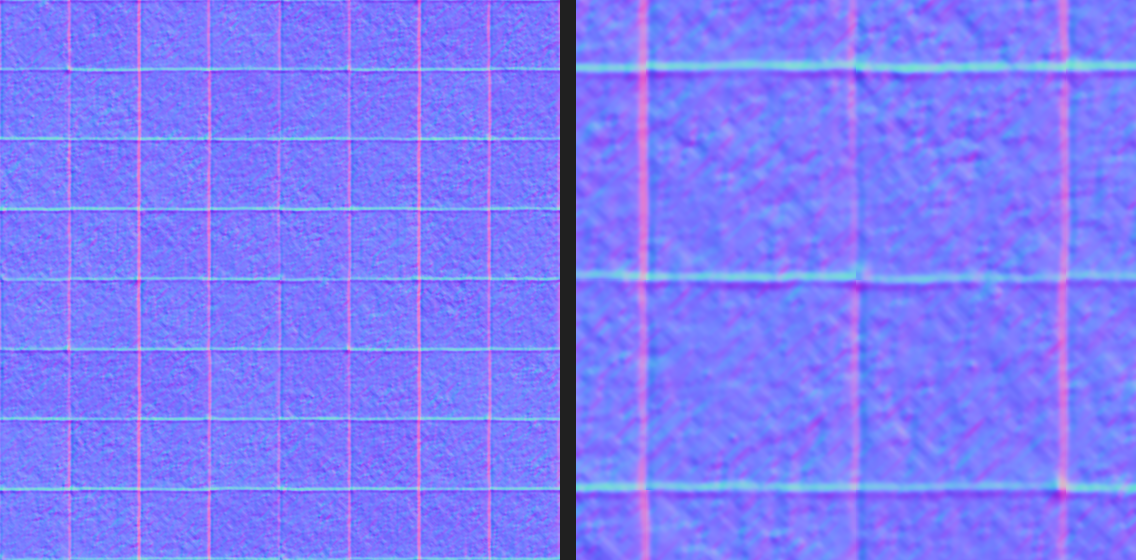
Left, the full canvas; right, a detail of the centre.
Write a Shadertoy shader that draws this texture map.

```glsl
const float TILES = 8.0;              // tiles across and down
const float VARIANTS = 4.0;           // tiles before the wear recurs
const float SEAM_SIGMA = 0.0165;      // seam softness, in tiles
const vec2 SEAM_OFFSET = vec2(-0.010, 0.014);
const vec4 COLUMN_STRENGTH = vec4(0.42, 0.72, 1.05, 1.0);
const float ROW_STRENGTH = 0.72;
const float WOBBLE = 0.010;
const float SEGMENT_SHIFT = 0.016;    // misalignment of each seam segment
const vec2 GRAIN = vec2(0.112, 0.122);
const float TILT = 0.08;
const vec2 BASE_SLOPE = vec2(-0.032, -0.05);
const float GRAIN_STEP = 0.0010;      // sampling distance, in canvases
const int OCTAVES = 4;
const int CHIPS = 3;

float hash(vec2 p) {
    vec3 q = fract(vec3(p.xyx) * 0.1031);
    q += dot(q, q.yzx + 33.33);
    return fract((q.x + q.y) * q.z);
}

// Value noise that wraps after a whole number of cells
float wrapNoise(vec2 p, vec2 period, float seed) {
    vec2 i = floor(p), f = fract(p);
    f = f * f * f * (f * (f * 6.0 - 15.0) + 10.0);
    vec2 a = mod(i, period) + seed, b = mod(i + 1.0, period) + seed;
    return mix(mix(hash(a), hash(vec2(b.x, a.y)), f.x),
               mix(hash(vec2(a.x, b.y)), hash(b), f.x), f.y);
}

// Rough plaster with fine creases rising to the right
float grainHeight(vec2 uv) {
    vec2 diagonal = vec2(uv.x - uv.y, uv.x + uv.y);
    vec2 cells = vec2(32.0, 25.0);
    float height = 0.0;
    for (int i = 0; i < OCTAVES; i++) {
        float octave = float(i);
        float weight = 0.32 + 0.23 * octave;
        height += weight * wrapNoise(diagonal * cells, cells, 17.0 * (octave + 1.0)) / cells.x;
        cells = floor(cells * 1.7);
    }
    vec2 upright = vec2(128.0, 104.0);
    return height + 0.8 * wrapNoise(uv * upright, upright, 71.0) / upright.x;
}

vec2 grainSlope(vec2 uv) {
    vec2 e = vec2(GRAIN_STEP, 0.0);
    vec2 rise = vec2(grainHeight(uv + e.xy) - grainHeight(uv - e.xy),
                     grainHeight(uv + e.yx) - grainHeight(uv - e.yx));
    float patches = wrapNoise(uv * 24.0, vec2(24.0), 37.0);
    return -GRAIN * (0.65 + 0.7 * patches) * rise / (2.0 * GRAIN_STEP);
}

float bell(float x, float sigma) {
    return exp(-0.5 * x * x / (sigma * sigma));
}

vec2 bumpSlope(vec2 d, float radius) {
    return d / radius * exp(-dot(d, d) / (radius * radius));
}

// Bright lip, thin opposite lip and a broad soft shoulder
float seamProfile(float d, float side, float strength, float counter) {
    return strength * bell(d, SEAM_SIGMA)
         - counter * bell(d + side * 0.038, SEAM_SIGMA)
         + 0.06 * bell(d - side * 0.06, 0.045);
}

vec2 seamSlope(vec2 uv, vec2 tile, vec2 cell) {
    vec2 line = floor(tile + 0.5);
    vec2 along = vec2(wrapNoise(vec2(line.x, uv.y * 32.0), vec2(TILES, 32.0), 5.0),
                      wrapNoise(vec2(line.y, uv.x * 32.0), vec2(TILES, 32.0), 9.0));
    vec2 columnId = mod(vec2(line.x, cell.y), VARIANTS);
    vec2 rowId = mod(vec2(cell.x, line.y), VARIANTS);
    vec2 shift = vec2(hash(columnId + 67.0), hash(rowId + 79.0)) - 0.5;
    vec2 d = tile - line - SEAM_OFFSET + (along - 0.5) * WOBBLE + shift * SEGMENT_SHIFT;
    vec2 strength = vec2(COLUMN_STRENGTH[int(columnId.x)], ROW_STRENGTH);
    strength *= 0.5 + 0.65 * vec2(hash(columnId + 3.0), hash(rowId + 41.0)) + 0.35 * along;
    vec2 counter = vec2(0.1 + 0.22 * hash(columnId + 23.0), 0.22 + 0.2 * along.y);
    return vec2(seamProfile(d.x, -1.0, strength.x, counter.x),
                seamProfile(d.y, 1.0, strength.y, counter.y));
}

// Lumps at the crossings, chips and a faint upright scratch
vec2 wearSlope(vec2 tile, vec2 cell) {
    vec2 node = floor(tile + 0.5);
    vec2 id = mod(node, VARIANTS);
    vec2 jitter = (vec2(hash(id + 11.0), hash(id + 29.0)) - 0.5) * 0.08;
    vec2 slope = 1.3 * hash(id + 51.0) * bumpSlope(tile - node - jitter, 0.045);

    vec2 local = tile - cell;
    id = mod(cell, VARIANTS);
    for (int i = 0; i < CHIPS; i++) {
        vec2 seed = id + 13.0 * float(i + 5);
        vec2 centre = 0.15 + 0.7 * vec2(hash(seed), hash(seed + 7.0));
        slope += (hash(seed + 2.0) - 0.35) * bumpSlope(local - centre, 0.022);
    }
    float scratched = float(id == vec2(1.0, 0.0));
    float extent = smoothstep(0.1, 0.3, local.y) * smoothstep(1.0, 0.8, local.y);
    slope.x -= 0.14 * scratched * extent * bell(local.x - 0.68, 0.014);
    return slope;
}

void mainImage(out vec4 fragColor, in vec2 fragCoord) {
    vec2 uv = fragCoord / iResolution.xy;
    vec2 tile = uv * TILES;
    vec2 cell = floor(tile);

    // Each tile leans a little, over a slow drift
    vec2 lean = vec2(hash(cell + 61.0), hash(cell + 83.0)) - 0.5;
    float drift = wrapNoise(tile * 2.0, vec2(TILES * 2.0), 97.0) - 0.5;
    vec2 slope = BASE_SLOPE + TILT * (lean * vec2(0.3, 1.2) + drift * vec2(0.2, 0.5));

    slope += grainSlope(uv) + seamSlope(uv, tile, cell) + wearSlope(tile, cell);
    vec3 normal = normalize(vec3(slope, 1.0));
    fragColor = vec4(normal * 0.5 + 0.5, 1.0);
}
```
